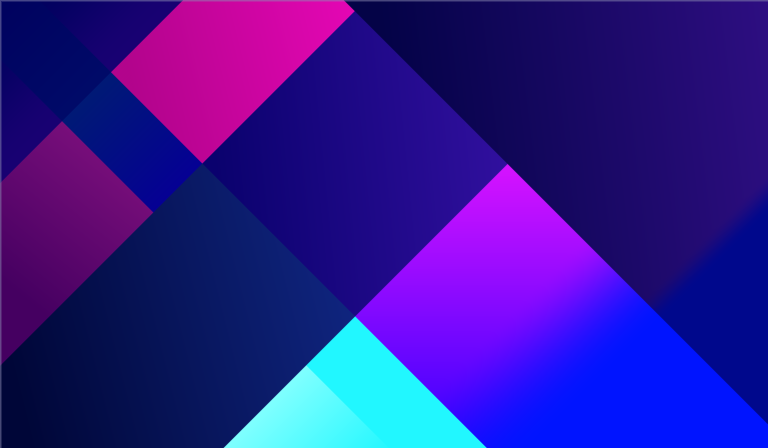
This background is drawn by a Shadertoy shader. Its source:

```glsl
// Diagonal grid of overlapping gradient panels in navy, magenta, violet and cyan.

// Panel edges in canvas heights: RISE on x + depth, FALL on x - depth.
const vec3 RISE = vec3(0.409, 0.8166, 1.499);
const vec3 FALL = vec3(-0.132, 0.0865, 0.767);
// Soft transitions measured along x + depth.
const vec2 BLUE_BLEND = vec2(1.83, 2.19);
const vec2 SHADE_BLEND = vec2(2.10, 2.19);

const vec3 NIGHT = vec3(0.015, 0.01, 0.28);
const vec3 PLUM = vec3(0.18, 0.055, 0.51);
const vec3 DEEP_BLUE = vec3(0.0, 0.03, 0.55);
const vec3 INDIGO_DARK = vec3(0.04, 0.005, 0.43);
const vec3 INDIGO_LIGHT = vec3(0.19, 0.06, 0.62);
const vec3 NAVY_DARK = vec3(0.0, 0.025, 0.22);
const vec3 NAVY_LIGHT = vec3(0.06, 0.145, 0.50);
const vec3 VIOLET = vec3(0.83, 0.07, 1.0);
const vec3 ULTRAVIOLET = vec3(0.20, 0.0, 1.0);
const vec3 BLUE = vec3(0.0, 0.08, 1.0);
const vec3 CYAN = vec3(0.13, 0.97, 1.0);
const vec3 ICE = vec3(0.50, 1.0, 1.0);
const vec3 PINK_DARK = vec3(0.70, 0.015, 0.55);
const vec3 PINK_LIGHT = vec3(0.90, 0.025, 0.71);
const vec3 TEAL_BLUE = vec3(0.0, 0.10, 0.46);
const vec3 ROYAL = vec3(0.02, 0.0, 0.58);
const vec3 WINE_DARK = vec3(0.27, 0.0, 0.38);
const vec3 WINE_LIGHT = vec3(0.49, 0.06, 0.49);
const vec3 CORNER = vec3(0.0, 0.005, 0.37);
const vec3 CORNER_PURPLE = vec3(0.11, 0.005, 0.46);
const vec3 RIM = vec3(0.55, 0.55, 0.70);
const float RIM_WIDTH = 0.0022;
const float RIM_STRENGTH = 0.5;

// Linear two-colour ramp between positions a and b.
vec3 ramp(vec3 from, vec3 to, float a, float b, float t) {
    return mix(from, to, clamp((t - a) / (b - a), 0.0, 1.0));
}

void mainImage(out vec4 fragColor, in vec2 fragCoord) {
    // Depth runs downward from the top edge.
    vec2 p = vec2(fragCoord.x, iResolution.y - fragCoord.y) / iResolution.y;
    float rise = p.x + p.y;
    float fall = p.x - p.y;
    vec3 soft = vec3(1.0 / iResolution.y);
    vec3 riseMask = smoothstep(RISE - soft, RISE + soft, vec3(rise));
    vec3 fallMask = smoothstep(FALL - soft, FALL + soft, vec3(fall));

    // Upper-left corner with faint crossing bands
    vec3 corner = mix(CORNER, CORNER_PURPLE, 0.85 * smoothstep(0.05, 0.40, rise));
    vec3 cornerBand = ramp(CORNER, vec3(0.0, 0.04, 0.41), 0.0, RISE.x, rise);
    corner = mix(corner, cornerBand, fallMask.x * (1.0 - fallMask.y));

    // Wine, blue and pink panels of the upper strip
    vec3 wine = ramp(WINE_DARK, WINE_LIGHT, -0.78, -0.14, fall - 0.25 * p.y);
    vec3 blueTile = ramp(TEAL_BLUE, ROYAL, RISE.x, RISE.y, rise);
    vec3 pink = ramp(PINK_DARK, PINK_LIGHT, 0.25, 0.80, p.x - 0.25 * p.y);
    vec3 strip = mix(mix(wine, blueTile, fallMask.x), pink, fallMask.y);

    // Navy and indigo panels of the middle strip
    vec3 navy = ramp(NAVY_DARK, NAVY_LIGHT, 0.0, 0.80, p.x + 0.25 * (0.70 - p.y));
    vec3 indigo = ramp(INDIGO_DARK, INDIGO_LIGHT, 0.48, 1.13, p.x - 0.1 * (p.y - 0.36));
    vec3 middle = mix(navy, indigo, fallMask.y);

    // Cyan wedge and violet-to-blue panel of the lower strip
    vec3 ice = ramp(ICE, CYAN, RISE.z, 1.88, rise);
    vec3 cyan = mix(ice, CYAN, fallMask.x);
    vec3 violet = ramp(VIOLET, ULTRAVIOLET, 0.38, 1.0, p.y);
    violet = mix(violet, BLUE, smoothstep(BLUE_BLEND.x, BLUE_BLEND.y, rise));
    vec3 lower = mix(cyan, violet, fallMask.y);

    // Dark right side with a soft blue shade below
    vec3 right = ramp(NIGHT, PLUM, 0.85, 1.72, p.x - 0.12 * p.y);
    right = mix(right, DEEP_BLUE, smoothstep(SHADE_BLEND.x, SHADE_BLEND.y, rise));

    vec3 color = mix(corner, strip, riseMask.x);
    color = mix(color, middle, riseMask.y);
    color = mix(color, lower, riseMask.z);
    color = mix(color, right, fallMask.z);

    // Fine pale rim on the top and left edges
    float rim = 1.0 - smoothstep(RIM_WIDTH, 2.0 * RIM_WIDTH, min(p.x, p.y));
    color = mix(color, RIM, RIM_STRENGTH * rim);
    fragColor = vec4(color, 1.0);
}
```
